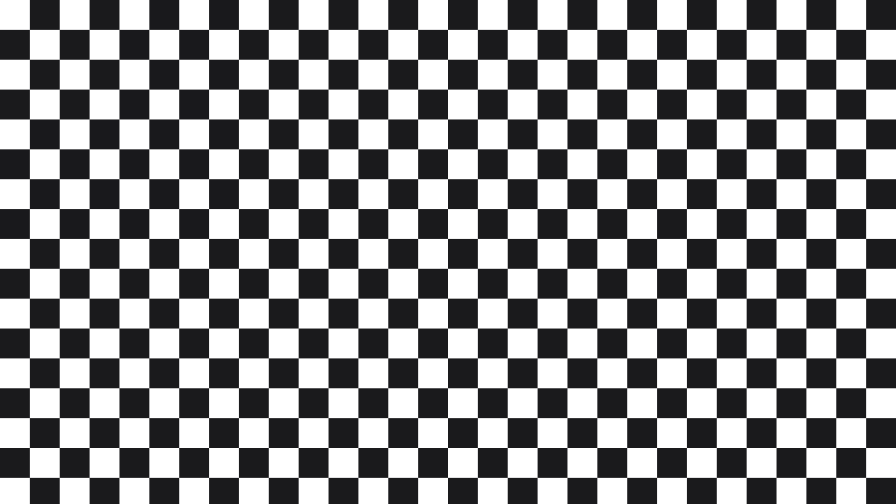
A Shadertoy shader for this pattern:

```glsl
// Checkerboard of sharp dark and white squares, thirty across, hung from the
// top left corner so that the bottom row is cut slightly short.
// Edges are smoothed by integrating the checker over each pixel's footprint.

#define CELLS_ACROSS 30.0
#define LIGHT_COLOR vec3(1.0)
#define DARK_COLOR vec3(0.10, 0.10, 0.11)

// Integral of a square wave that is +1 in even cells and -1 in odd ones
vec2 waveIntegral(vec2 p) {
    return 1.0 - 2.0 * abs(fract(0.5 * p) - 0.5);
}

// Box-filtered checker: 1 in light cells, 0 in dark ones
float checker(vec2 p, float footprint) {
    float halfWidth = 0.5 * footprint;
    vec2 wave = (waveIntegral(p + halfWidth) - waveIntegral(p - halfWidth)) / footprint;
    return 0.5 + 0.5 * wave.x * wave.y;
}

void mainImage(out vec4 fragColor, in vec2 fragCoord) {
    // Cell coordinates, measured rightwards and downwards from the top left
    float cellsPerPixel = CELLS_ACROSS / iResolution.x;
    vec2 cell = vec2(fragCoord.x, iResolution.y - fragCoord.y) * cellsPerPixel;

    float light = checker(cell, cellsPerPixel);
    fragColor = vec4(mix(DARK_COLOR, LIGHT_COLOR, light), 1.0);
}
```
